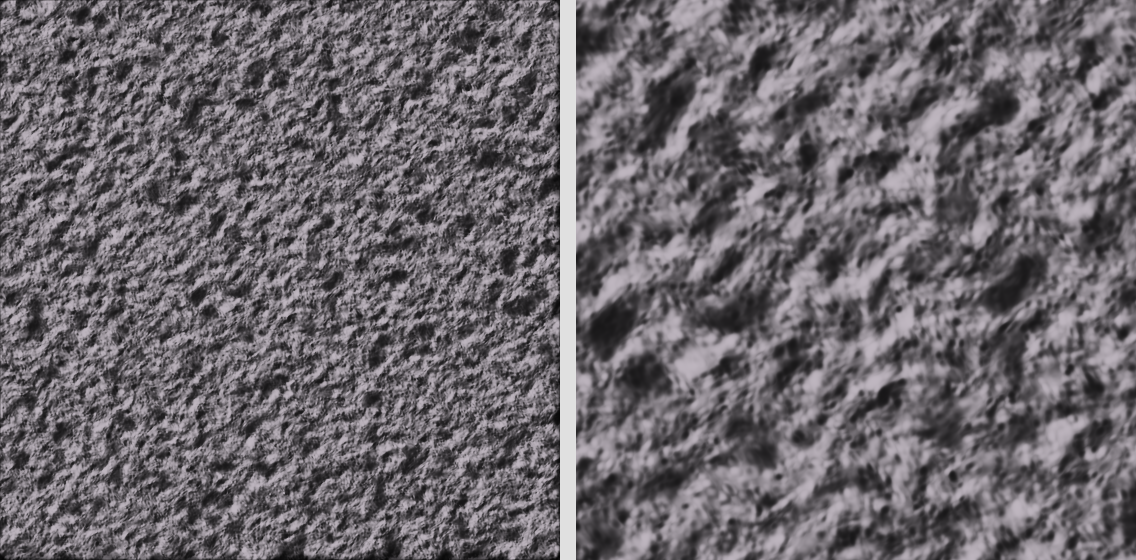
Left: the whole. Right: its middle third, enlarged.
Give the GLSL for this texture, as a Shadertoy shader.

```glsl
// Rough grey stone relief under raking light from the upper left.
// Octaves of cellular bumps give height and slope along the light;
// their weighted sum is squeezed into a soft grey range, with worn dark borders.

vec3 hash3(vec2 cell) {
    vec3 h = fract(cell.xyx * vec3(0.1031, 0.1030, 0.0973));
    h += dot(h, h.yxz + 33.33);
    return fract((h.xxy + h.yzz) * h.zyx);
}

// Sum of smooth random bumps, one per cell: x = height, y = brightness facing +y
vec2 bumps(vec2 q) {
    vec2 cell = floor(q), sum = vec2(0.0);
    for (int j = -1; j <= 1; j++)
    for (int i = -1; i <= 1; i++) {
        vec2 id = cell + vec2(i, j);
        vec3 rnd = hash3(id + 157.0);
        vec2 d = q - id - rnd.xy;
        float w = max(0.0, 1.0 - dot(d, d));
        float amplitude = rnd.z * 2.0 - 1.0;
        sum += amplitude * w * w * vec2(w, 6.0 * d.y);
    }
    return sum;
}

// Layered sines bend the grain so that the bumps turn ragged
vec2 warp(vec2 p) {
    p += 0.0022 * sin(p.yx * vec2(67.0, 79.0) + 2.0 * sin(p * 23.0) + vec2(0.3, 2.1));
    p += 0.0007 * sin(p.yx * vec2(263.0, 231.0) + 3.0 * sin(p * 61.0));
    return p;
}

// Frame where y points at the light and x runs along the stretched ridges
vec2 grainFrame(vec2 p, float angle, float stretch) {
    float c = cos(angle), s = sin(angle);
    return vec2((p.x * c + p.y * s) * stretch, p.y * c - p.x * s);
}

void mainImage(out vec4 fragColor, in vec2 fragCoord) {
    vec2 uv = fragCoord / iResolution.xy;
    vec2 p = warp(fragCoord / iResolution.y);

    // Small lumps with separate dark pits
    vec2 swell = bumps(grainFrame(p, 0.62, 0.8) * 25.0);
    vec2 lump = bumps(grainFrame(p, 0.72, 0.78) * 43.0 + 19.0);
    float broad = 0.1 * swell.y + 0.62 * lump.y + 0.35 * lump.x + 0.1;
    broad -= 1.3 * smoothstep(0.3, 0.85, -lump.x - 0.3 * swell.x);

    // Finer rounded crumbs, lit more from the left and muted in the shadows
    float fine = 0.0, weight = 0.92, scale = 72.0;
    for (int k = 0; k < 3; k++) {
        float octave = float(k);
        vec2 q = grainFrame(p, 0.68 + 0.22 * octave, 0.9 + 0.12 * octave);
        fine += weight * dot(bumps(q * scale + 31.0 * octave), vec2(0.9, 0.85));
        weight *= 0.82;
        scale *= 1.8;
    }
    float light = broad + fine * mix(0.5, 1.0, smoothstep(-1.4, 0.1, broad));
    light += 0.12 * (0.5 - uv.x);

    // Soft tone range with a faint violet tint
    float tone = mix(0.08, 0.74, 1.0 / (1.0 + exp(-1.15 * light)));

    // Rounded corners, with ragged shade on the right and bottom
    vec2 box = abs(uv - 0.5) - 0.48;
    float inside = 0.02 - length(max(box, 0.0)) - min(max(box.x, box.y), 0.0);
    tone *= mix(0.25, 1.0, smoothstep(-0.003, 0.003, inside));
    float farEdge = min(1.0 - uv.x, uv.y) + 0.012 * lump.x;
    tone *= mix(0.4, 1.0, smoothstep(-0.002, 0.011, farEdge));

    fragColor = vec4(tone * vec3(1.015, 0.97, 1.02), 1.0);
}
```
